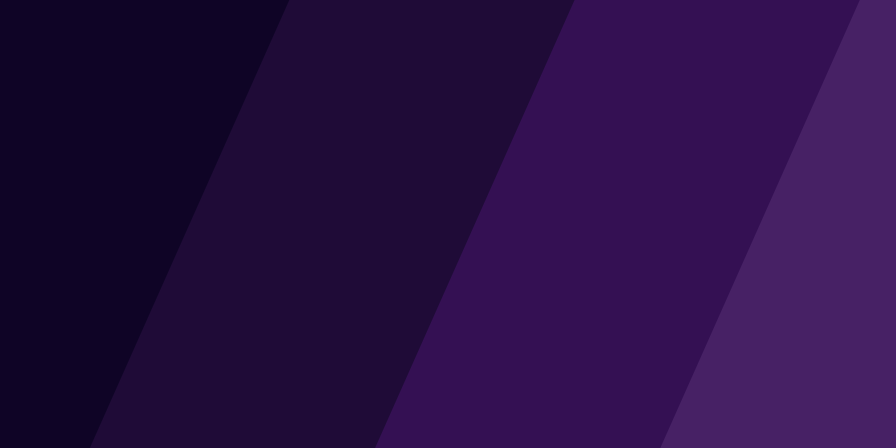
Write a Shadertoy shader that draws this background.

```glsl
// Four flat violet bands, split by parallel slanted edges, brightening to the right.

// Lengths are in units of the canvas height.
const float FIRST_EDGE = 0.2005;   // where the first edge meets the bottom
const float BAND_WIDTH = 0.6367;   // horizontal distance between edges
const float SLANT = 0.4453;        // rightward shift from bottom to top
const int BAND_COUNT = 4;

const vec3 BAND_COLORS[BAND_COUNT] = vec3[BAND_COUNT](
    vec3(0.057, 0.017, 0.150),     // midnight
    vec3(0.120, 0.042, 0.215),     // dark plum
    vec3(0.202, 0.063, 0.326),     // violet
    vec3(0.278, 0.131, 0.396)      // light violet
);

void mainImage(out vec4 fragColor, in vec2 fragCoord) {
    vec2 uv = fragCoord / iResolution.y;
    float pixel = 1.0 / iResolution.y;

    // Shear the plane so that every edge becomes vertical.
    float across = uv.x - SLANT * uv.y - FIRST_EDGE;
    float edgeScale = inversesqrt(1.0 + SLANT * SLANT);

    // Lay each band over the previous one with a smoothed edge.
    vec3 color = BAND_COLORS[0];
    for (int i = 1; i < BAND_COUNT; i++) {
        float edgeDistance = (across - float(i - 1) * BAND_WIDTH) * edgeScale;
        float coverage = clamp(edgeDistance / pixel + 0.5, 0.0, 1.0);
        color = mix(color, BAND_COLORS[i], coverage);
    }

    fragColor = vec4(color, 1.0);
}
```
